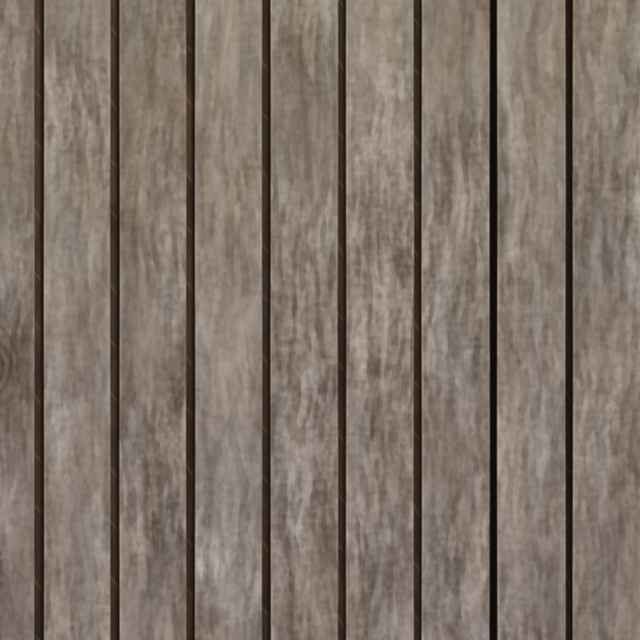
Reproduce this texture procedurally as a Shadertoy shader.

```glsl
const float PITCH = 0.1183;         // distance between gaps
const float FIRST_GAP = 0.0612;     // centre of the leftmost gap
const float GAP_LEFT = 0.0146;      // gap width at the left side
const float GAP_RIGHT = 0.0108;     // gap width at the right side
const float SOFTNESS = 0.0011;      // blur of the gap edges
const vec3 WOOD_TOP = vec3(0.555, 0.505, 0.455);
const vec3 WOOD_BOTTOM = vec3(0.525, 0.475, 0.442);
const vec3 GAP_FACE = vec3(0.255, 0.195, 0.150);
const vec3 GAP_SHADE = vec3(0.110, 0.078, 0.062);
const vec3 GAP_BLACK = vec3(0.065, 0.045, 0.040);
const float STREAK = 0.085;
const float BAND = 0.075;
const float MOTTLE = 0.045;
const float BLOTCH = 0.040;
const vec2 KNOT = vec2(-0.004, 0.425);

vec3 hash3(vec2 p) {
    vec3 q = fract(p.xyx * vec3(0.1031, 0.1030, 0.0973));
    q += dot(q, q.yxz + 33.33);
    return fract((q.xxy + q.yzz) * q.zyx);
}

// Smooth cellular noise: blends random cell values, range -1 to 1
float cellNoise(vec2 p) {
    vec2 cell = floor(p);
    vec2 local = p - cell;
    float sum = 0.0, total = 0.0;
    for (int y = -1; y <= 1; y++) {
        for (int x = -1; x <= 1; x++) {
            vec2 offset = vec2(x, y);
            vec3 h = hash3(cell + offset + 57.0);
            vec2 d = offset + h.xy - local;
            float weight = exp(-5.0 * dot(d, d));
            sum += weight * (2.0 * h.z - 1.0);
            total += weight;
        }
    }
    return sum / total;
}

// Brightness change from the grain of one board
float woodGrain(vec2 uv, float board) {
    vec2 p = uv + board * vec2(0.37, 1.73);
    p.x += 0.003 * sin(p.y * 17.0) + 0.0015 * sin(p.y * 43.0 + board);
    float rough = 0.8 + 0.35 * cellNoise(p * vec2(9.0, 5.0) + 31.0);
    float grain = STREAK * cellNoise(p * vec2(145.0, 30.0));
    grain += BAND * cellNoise(p * vec2(52.0, 6.0) + 11.0);
    grain += MOTTLE * cellNoise(p * vec2(180.0, 120.0) + 23.0);
    grain += 0.5 * MOTTLE * cellNoise(p * vec2(60.0, 170.0) + 47.0);
    return grain * rough + BLOTCH * cellNoise(p * vec2(12.0, 8.0) + 71.0);
}

// Dark, ringed knot
float knotTone(vec2 uv) {
    vec2 d = (uv - KNOT) * vec2(1.0, 0.5);
    float r = length(d) + 0.004 * cellNoise(uv * 60.0);
    float rings = sin(r * 620.0 - 1.5);
    return exp(-r * r / 0.0011) * (0.055 * rings - 0.05)
         - 0.05 * exp(-dot(d, d) / 0.004);
}

vec3 boardColor(vec2 uv, float board) {
    float tone = 0.028 * (mod(board, 2.0) - 0.5);
    tone += 0.02 * (hash3(vec2(board, 5.0)).x - 0.5);
    tone += woodGrain(uv, board);
    if (board < 0.5) tone += knotTone(uv);
    vec3 wood = mix(WOOD_BOTTOM, WOOD_TOP, smoothstep(0.1, 1.0, uv.y));
    float warmth = 0.012 * cellNoise(uv * vec2(40.0, 9.0) + 90.0);
    return wood + tone * vec3(0.98, 1.0, 1.01) + warmth * vec3(1.0, 0.0, -0.8);
}

// Lit side face, shaded right edge and slanted saw marks
vec3 gapColor(vec2 uv, float across, float index) {
    float shade = smoothstep(-0.15, 0.85, across);
    float left = 1.0 - smoothstep(0.0, 5.0, index);
    vec3 face = GAP_FACE * (0.82 + 0.3 * left * uv.y);
    face *= 1.0 + 0.18 * cellNoise(uv * vec2(90.0, 22.0));
    float slant = uv.y + 0.009 * across + 0.012 * sin(uv.y * 23.0 + index * 2.0);
    float mark = smoothstep(0.94, 1.0, cos(slant * 66.0 + index));
    face += mark * vec3(0.07, 0.055, 0.04);
    vec3 color = mix(face, GAP_SHADE, shade);
    float black = index > 5.5 ? 1.0 - 0.4 * (index - 6.0) : 0.0;
    return mix(color, GAP_BLACK, clamp(black, 0.0, 1.0));
}

void mainImage(out vec4 fragColor, in vec2 fragCoord) {
    vec2 uv = fragCoord / iResolution.xy;
    float blur = SOFTNESS + 0.5 / iResolution.x;

    // Nearest gap and current board
    float u = (uv.x - FIRST_GAP) / PITCH;
    float index = floor(u + 0.5);
    float board = ceil(u);
    float offset = (u - index) * PITCH;
    float halfWidth = 0.5 * mix(GAP_LEFT, GAP_RIGHT, clamp(index / 7.0, 0.0, 1.0));
    halfWidth += 0.0003 * sin(uv.y * 9.0 + index * 2.4);
    float edge = abs(offset) - halfWidth;

    // Pale worn rims beside each gap
    vec3 color = boardColor(uv, board);
    float rim = exp(-pow((edge - 0.002) / 0.0016, 2.0));
    color += rim * (offset > 0.0 ? 0.05 : 0.025) * vec3(1.0, 0.94, 0.88);

    float gap = 1.0 - smoothstep(-blur, blur, edge);
    color = mix(color, gapColor(uv, offset / halfWidth, index), gap);
    fragColor = vec4(clamp(color, 0.0, 1.0), 1.0);
}
```
